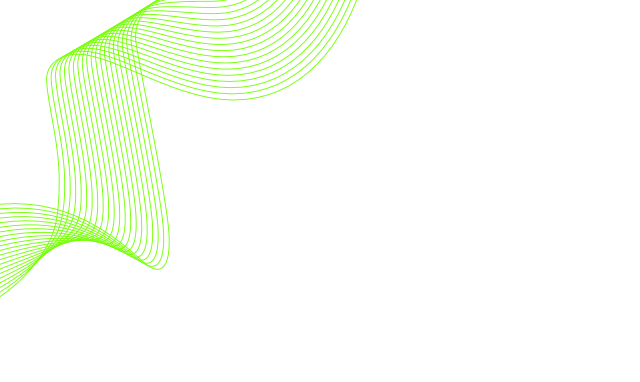
A Shadertoy shader for this background:

```glsl
const float CANVAS_WIDTH = 768.0;
const int LINES = 21;
const int SPANS = 6;
const int STEPS = 14;

// Cubic control points of the two border strands, y measured down from the top edge
const vec2 LEFT_STRAND[19] = vec2[19](
    vec2(0, 356), vec2(38, 330), vec2(64, 292),
    vec2(68, 262), vec2(70, 250), vec2(71, 235),
    vec2(71, 220), vec2(72, 175), vec2(57, 125),
    vec2(56, 97), vec2(55, 78), vec2(70, 66),
    vec2(92, 65), vec2(135, 64), vec2(210, 120),
    vec2(280, 120), vec2(350, 120), vec2(400, 72), vec2(428, 0));

const vec2 RIGHT_STRAND[19] = vec2[19](
    vec2(0, 245), vec2(85, 238), vec2(140, 285),
    vec2(175, 317), vec2(192, 330), vec2(204, 324),
    vec2(203, 285), vec2(203, 250), vec2(166, 75),
    vec2(163, 50), vec2(160, 26), vec2(175, 5),
    vec2(200, -6), vec2(210, -14), vec2(228, -28),
    vec2(248, -28), vec2(300, -28), vec2(325, -75), vec2(335, -120));

float segmentDistance(vec2 p, vec2 a, vec2 b) {
    vec2 ab = b - a;
    float along = clamp(dot(p - a, ab) / max(dot(ab, ab), 1e-5), 0.0, 1.0);
    return length(p - a - ab * along);
}

vec2 bezier(vec2 a, vec2 b, vec2 c, vec2 d, float t) {
    float u = 1.0 - t;
    return u * u * u * a + 3.0 * u * u * t * b + 3.0 * u * t * t * c + t * t * t * d;
}

vec2 controlPoint(int i, float blend) {
    return mix(LEFT_STRAND[i], RIGHT_STRAND[i], blend);
}

// Distance to one strand, skipping spans whose control box is out of reach
float strandDistance(vec2 p, float blend, float reach) {
    float nearest = 1e3;
    for (int span = 0; span < SPANS; span++) {
        vec2 a = controlPoint(span * 3, blend);
        vec2 b = controlPoint(span * 3 + 1, blend);
        vec2 c = controlPoint(span * 3 + 2, blend);
        vec2 d = controlPoint(span * 3 + 3, blend);
        vec2 low = min(min(a, b), min(c, d)) - reach;
        vec2 high = max(max(a, b), max(c, d)) + reach;
        if (any(lessThan(p, low)) || any(greaterThan(p, high))) continue;
        vec2 previous = a;
        for (int i = 1; i <= STEPS; i++) {
            vec2 next = bezier(a, b, c, d, float(i) / float(STEPS));
            nearest = min(nearest, segmentDistance(p, previous, next));
            previous = next;
        }
    }
    return nearest;
}

// Share of a pixel covered by a thin stroke
float strokeCoverage(float dist, float halfWidth, float pixel) {
    float inner = max(dist - 0.5 * pixel, -halfWidth);
    float outer = min(dist + 0.5 * pixel, halfWidth);
    return max(outer - inner, 0.0) / pixel;
}

void mainImage(out vec4 fragColor, in vec2 fragCoord) {
    float pixel = CANVAS_WIDTH / iResolution.x;
    vec2 p = vec2(fragCoord.x, iResolution.y - fragCoord.y) * pixel;
    vec3 color = vec3(1.0);
    vec3 lime = vec3(0.46, 1.0, 0.02);

    // Strands blended evenly from the left border to the right one
    for (int i = 0; i < LINES; i++) {
        float dist = strandDistance(p, float(i) / float(LINES - 1), 1.0 + pixel);
        color = mix(color, lime, strokeCoverage(dist, 0.55, pixel));
    }
    fragColor = vec4(color, 1.0);
}
```
